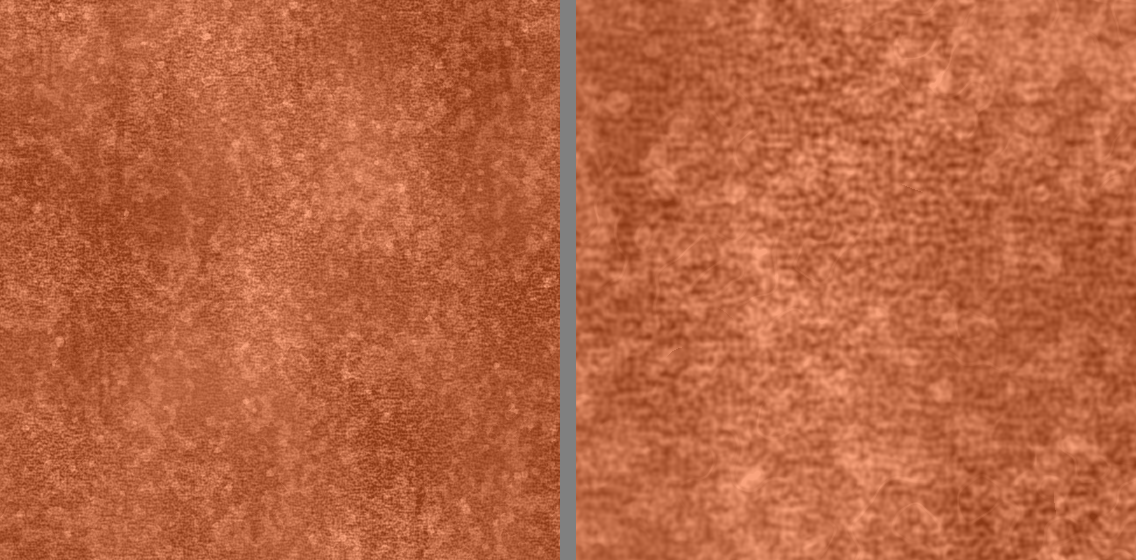
Left: the whole. Right: its middle third, enlarged.
A WebGL 1 fragment shader for this texture:

```glsl
precision highp float;

uniform vec2 u_resolution;

const vec3 RUST = vec3(0.62, 0.29, 0.15);
const vec3 PEACH = vec3(0.94, 0.60, 0.45);

float hash(vec2 p) {
  vec3 q = fract(p.xyx * 0.1031);
  q += dot(q, q.yzx + 33.33);
  return fract((q.x + q.y) * q.z);
}

vec2 gradientAt(vec2 cell) {
  float angle = 6.2832 * hash(cell);
  return vec2(cos(angle), sin(angle));
}

float gradientNoise(vec2 p) {
  vec2 i = floor(p);
  vec2 f = p - i;
  vec2 w = f * f * f * (f * (f * 6.0 - 15.0) + 10.0);
  vec2 e = vec2(1.0, 0.0);
  float low = mix(dot(gradientAt(i), f),
                  dot(gradientAt(i + e.xy), f - e.xy), w.x);
  float high = mix(dot(gradientAt(i + e.yx), f - e.yx),
                   dot(gradientAt(i + e.xx), f - e.xx), w.x);
  return mix(low, high, w.y);
}

float fractalNoise(vec2 p) {
  float sum = 0.0;
  float amplitude = 1.0;
  for (int octave = 0; octave < 4; octave++) {
    sum += amplitude * gradientNoise(p);
    p = mat2(0.8, 0.6, -0.6, 0.8) * p * 2.03 + 17.3;
    amplitude *= 0.6;
  }
  return sum;
}

// Broad drape: a light central column and slow, mostly vertical shading
float drape(vec2 uv) {
  float offset = (uv.x - 0.47 + 0.06 * (uv.y - 0.5)) / 0.2;
  float column = exp(-offset * offset) * mix(0.18, 0.27, uv.y);
  float clouds = 0.38 * gradientNoise(uv * vec2(4.0, 3.0) + 5.7);
  float streaks = 0.16 * gradientNoise(uv * vec2(17.0, 2.0) + 41.0);
  return column + clouds + streaks;
}

// Ragged worn patches, gathered into loose clusters
float patches(vec2 uv, float cluster) {
  float n = fractalNoise(uv * 34.0 + 9.1) + 0.45 * cluster;
  return smoothstep(-0.1, 0.42, n);
}

// Thin curling lines along the zero crossings of noise
float filaments(vec2 uv, float cluster) {
  float line = 1.0 - smoothstep(0.015, 0.07, abs(gradientNoise(uv * 42.0 + 61.0)));
  float mask = smoothstep(0.0, 0.25, gradientNoise(uv * 15.0 + 23.0) + 0.3 * cluster);
  return line * mask;
}

// Small rounded flakes, one candidate per grid cell
float flakes(vec2 uv, float cells, float density) {
  vec2 p = uv * cells;
  vec2 base = floor(p);
  float light = 0.0;
  for (int y = -1; y <= 1; y++) {
    for (int x = -1; x <= 1; x++) {
      vec2 cell = base + vec2(float(x), float(y));
      vec2 centre = cell + vec2(hash(cell + 3.7), hash(cell + 71.3));
      float radius = mix(0.17, 0.32, hash(cell + 19.9));
      float disc = 1.0 - smoothstep(radius - 0.07, radius + 0.06, length(p - centre));
      float strength = mix(0.3, 1.0, hash(cell + 47.1));
      light = max(light, disc * strength * step(hash(cell + 113.0), density));
    }
  }
  return light;
}

// Horizontal threads crossed by finer grain
float weave(vec2 uv) {
  float threads = gradientNoise(uv * vec2(75.0, 215.0) + 0.37);
  float grain = gradientNoise(uv * vec2(240.0, 225.0) + 31.6);
  float strength = 1.0 + 0.9 * gradientNoise(uv * 5.0 + 83.0);
  return (0.42 * threads + 0.46 * grain) * strength;
}

// Short vertical creases, sparse and faint
float creases(vec2 uv) {
  float fold = gradientNoise(uv * vec2(120.0, 22.0) + 7.9);
  float mask = smoothstep(0.25, 0.5, gradientNoise(uv * vec2(14.0, 5.0) + 57.0));
  return fold * mask;
}

void main() {
  vec2 uv = gl_FragCoord.xy / u_resolution.y;
  float cluster = gradientNoise(uv * 7.0 + 13.0);
  vec2 wobble = 0.004 * vec2(gradientNoise(uv * 70.0), gradientNoise(uv * 70.0 + 37.0));
  vec2 warped = uv + wobble;

  float tone = 0.11 + drape(uv);
  tone += 0.29 * patches(warped, cluster);
  tone += 0.13 * filaments(warped, cluster);
  tone += 0.38 * flakes(warped, 41.0, 0.25 + 0.3 * cluster);
  tone += weave(uv) + 0.4 * creases(uv);

  gl_FragColor = vec4(mix(RUST, PEACH, clamp(tone, -0.22, 1.12)), 1.0);
}
```
